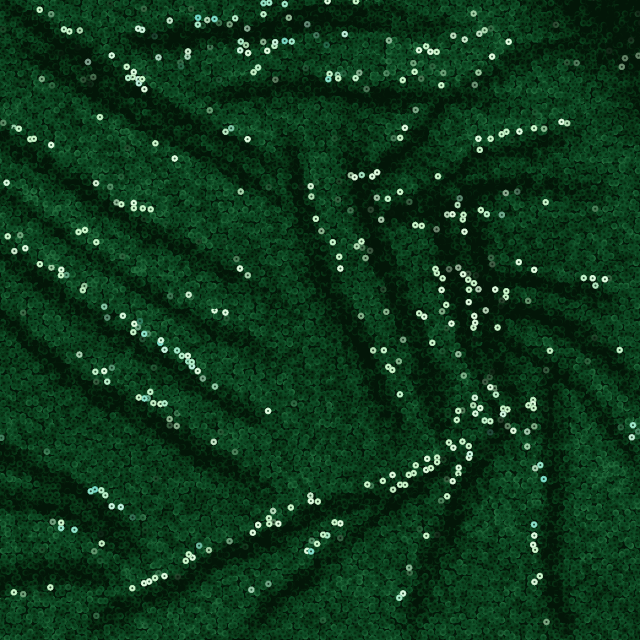
A WebGL 2 fragment shader for this texture:

```glsl
#version 300 es
precision highp float;

uniform vec2 u_resolution;
out vec4 fragColor;

vec3 hash3(vec2 c) {
    vec3 k = vec3(dot(c, vec2(127.1, 311.7)), dot(c, vec2(269.5, 183.3)), dot(c, vec2(419.2, 371.9)));
    return fract(sin(k) * 43758.5);
}

// Layered sines, roughly -1 to 1
float waves(vec2 p) {
    return (sin(p.x + 1.7 * sin(p.y * 0.8 + 1.0)) + sin(p.y * 1.3 - p.x * 0.7 + 2.0)
          + sin(p.x * 2.1 + p.y * 1.9 + sin(p.x * 1.4))) / 3.0;
}

// A fan of folds between two edges: x is the lit crest, y the shaded valley
vec2 fan(vec2 p, vec2 startA, vec2 startB, vec2 endA, vec2 endB, int count, float bend) {
    vec2 shade = vec2(0.0);
    for (int i = 0; i < count; i++) {
        float t = float(i) / float(count - 1);
        vec3 rnd = hash3(startA * 37.0 + float(i) * 3.1);
        vec2 start = mix(startA, startB, t);
        vec2 axis = mix(endA, endB, t) - start;
        vec2 q = p - start;
        float along = dot(q, axis) / dot(axis, axis);
        float side = (axis.x * q.y - axis.y * q.x) / length(axis);
        side -= bend * (0.6 + 0.8 * rnd.x) * sin(3.14159 * clamp(along, 0.0, 1.0));
        float fade = smoothstep(-0.08, 0.12, along) * (1.0 - smoothstep(0.82, 1.1, along));
        float crest = side / (0.010 + 0.007 * rnd.y);
        float valley = (side + (rnd.z < 0.65 ? 0.024 : -0.024)) / (0.014 + 0.011 * rnd.x);
        shade = max(shade, fade * exp(-vec2(crest * crest, valley * valley)));
    }
    return shade;
}

vec2 drape(vec2 p) {
    p += 0.011 * vec2(waves(p * 13.0), waves(p.yx * 15.0 + 4.0));
    vec2 s = fan(p, vec2(0.0, 1.02), vec2(-0.02, 0.55), vec2(0.46, 0.75), vec2(0.44, 0.25), 6, -0.015);
    s = max(s, fan(p, vec2(0.47, 0.80), vec2(0.70, 0.72), vec2(0.66, 0.33), vec2(0.83, 0.27), 5, -0.02));
    s = max(s, fan(p, vec2(0.53, 0.69), vec2(0.75, 0.52), vec2(0.88, 0.96), vec2(1.04, 0.27), 6, 0.035));
    s = max(s, fan(p, vec2(0.12, 0.04), vec2(0.86, 0.0), vec2(0.72, 0.29), vec2(0.85, 0.45), 4, 0.02));
    s = max(s, fan(p, vec2(0.18, 0.95), vec2(0.32, 0.88), vec2(0.66, 1.0), vec2(0.80, 0.86), 3, 0.01));
    return max(s, fan(p, vec2(-0.03, 0.34), vec2(-0.03, 0.06), vec2(0.24, 0.17), vec2(0.20, 0.06), 3, 0.01));
}

vec3 greens(float tone) {
    vec3 c = mix(vec3(0.012, 0.085, 0.03), vec3(0.03, 0.20, 0.08), smoothstep(0.0, 0.36, tone));
    c = mix(c, vec3(0.05, 0.29, 0.14), smoothstep(0.32, 0.68, tone));
    return mix(c, vec3(0.14, 0.43, 0.24), smoothstep(0.66, 1.05, tone));
}

vec3 sequins(vec2 p) {
    // Topmost disc over this point
    vec2 grid = p * 118.0;
    vec2 offset = vec2(0.0), centre = grid, id = floor(grid);
    float top = -1.0;
    for (int y = -1; y <= 1; y++) {
        for (int x = -1; x <= 1; x++) {
            vec2 cell = floor(grid) + vec2(x, y);
            vec3 rnd = hash3(cell);
            vec2 middle = cell + 0.5 + 0.6 * (rnd.xy - 0.5);
            vec2 d = grid - middle;
            if (length(d) < 0.62 && rnd.z > top) {
                top = rnd.z;
                offset = d;
                centre = middle;
                id = cell;
            }
        }
    }
    vec2 place = centre / 118.0;
    vec2 fold = drape(place);
    vec3 rnd = hash3(id + 71.3);
    float r = length(offset);
    float hole = 1.0 - smoothstep(0.13, 0.25, r);
    float rim = smoothstep(0.34, 0.46, r) * (1.0 - smoothstep(0.52, 0.62, r));

    // Cloth tone, with a random tilt for each disc
    float tone = 0.52 + 0.13 * waves(place * 7.0 + 1.0) + 0.07 * waves(place * 41.0);
    tone += 0.46 * (rnd.x - 0.5) + 0.10 * fold.x - 0.52 * fold.y;
    tone += 0.22 * dot(offset, vec2(cos(rnd.y * 6.28), sin(rnd.y * 6.28)));
    tone += 0.13 * rim - 0.28 * hole - (top < 0.0 ? 0.3 : 0.0);
    tone -= 0.6 * smoothstep(1.72, 1.95, place.x + place.y);
    vec3 colour = greens(tone);

    // Discs that catch the light along the crests
    float clump = smoothstep(-0.45, 0.5, waves(place * 23.0 + 3.0));
    float chance = 0.005 + 0.30 * fold.x * fold.x * (0.2 + 0.8 * clump);
    chance += 0.05 * smoothstep(0.82, 0.96, place.y) * clump;
    float glint = smoothstep(0.0, 0.06, top - 1.0 + chance + 0.01);
    float cool = smoothstep(0.1, 0.6, waves(place * 9.0 + 5.0) + 0.7 * (rnd.y - 0.5));
    vec3 shine = mix(vec3(0.80, 0.97, 0.80), vec3(0.42, 0.85, 0.80), cool * rnd.z);
    shine = mix(shine, vec3(0.94, 1.0, 0.93), 0.6 * step(0.6, rnd.x));
    return mix(colour, shine, glint * (1.0 - 0.75 * hole) * (1.0 - 0.35 * smoothstep(0.45, 0.62, r)));
}

void main() {
    // Four samples smooth the disc edges
    vec3 colour = vec3(0.0);
    for (int i = 0; i < 4; i++) {
        vec2 shift = vec2(i % 2, i / 2) * 0.5 - 0.25;
        colour += 0.25 * sequins((gl_FragCoord.xy + shift) / u_resolution.y);
    }
    fragColor = vec4(colour, 1.0);
}
```
